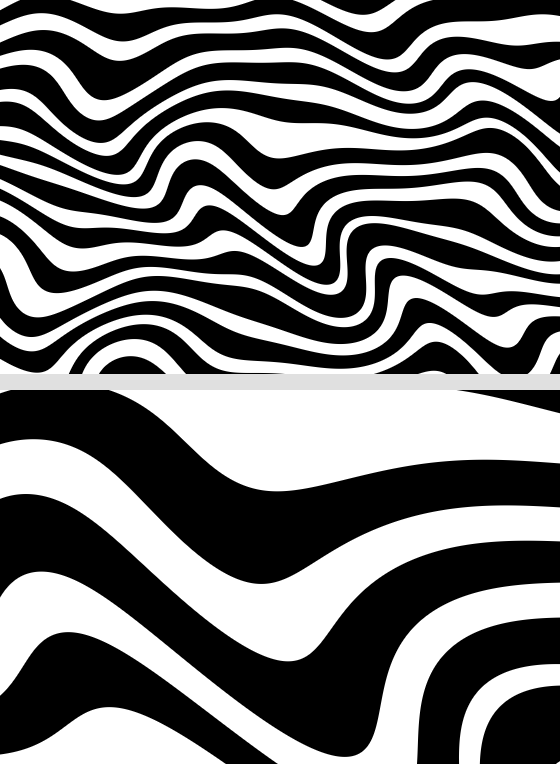
Top, the full canvas; bottom, a detail of the centre.
Give the GLSL for this pattern, as a Shadertoy shader.

```glsl
// Flowing black and white zebra bands bent by layered sine waves.

const vec3 INK = vec3(0.0);
const vec3 PAPER = vec3(1.0);
const float BAND_COUNT = 10.5;   // bands per canvas height
const float PAPER_SHARE = 0.44;  // mean white part of each band
const float EDGE_WANDER = 0.12;  // how far each edge strays, in bands

float hash(float n) {
    return fract(sin(n * 12.9898) * 43758.5453);
}

// One travelling sine; "wave" holds its frequency in x and y.
float ripple(vec2 p, vec2 wave, float shift) {
    return sin(dot(p, wave) + shift);
}

// Sideways shear that makes steep flanks lean over into hooks.
vec2 lean(vec2 p, float amount) {
    p.x += amount * ripple(p, vec2(3.0, 10.0), 0.6);
    return p;
}

// Vertical displacement: broad swell plus shorter, tilted waves.
float swell(vec2 p) {
    float broad = 0.036 * ripple(p, vec2(5.7, 6.5), 2.1);
    float middle = 0.050 * ripple(p, vec2(10.2, -3.0), 0.4);
    float brief = 0.027 * ripple(p, vec2(17.0, 6.0), 4.3);
    return broad + middle + brief;
}

// Band number as a continuous height; calmer towards the top.
float bandHeight(vec2 p) {
    float calm = mix(1.1, 0.6, smoothstep(0.6, 1.0, p.y));
    return BAND_COUNT * (p.y + calm * swell(lean(p, 0.06 * calm)));
}

// Slow drift of one band edge along x, unique to its seed.
float edgeDrift(float x, float seed) {
    float turn = 6.2832 * hash(seed);
    return 0.65 * sin(4.0 * x + turn) + 0.35 * sin(7.3 * x + 2.0 * turn);
}

// Antialiased white coverage of a band with two wandering edges.
float bandCoverage(float height, float x, float pixel) {
    float id = floor(height);
    float margin = 0.5 * (1.0 - PAPER_SHARE);
    float low = margin + EDGE_WANDER * edgeDrift(x, id + 0.31);
    float high = 1.0 - margin + EDGE_WANDER * edgeDrift(x, id + 57.7);
    float inside = min(height - id - low, high - height + id);
    return clamp(0.5 + inside / pixel, 0.0, 1.0);
}

void mainImage(out vec4 fragColor, in vec2 fragCoord) {
    vec2 p = fragCoord / iResolution.y;
    float height = bandHeight(p);
    float pixel = max(length(vec2(dFdx(height), dFdy(height))), 1e-4);
    float white = bandCoverage(height, p.x, pixel);
    fragColor = vec4(mix(INK, PAPER, white), 1.0);
}
```
